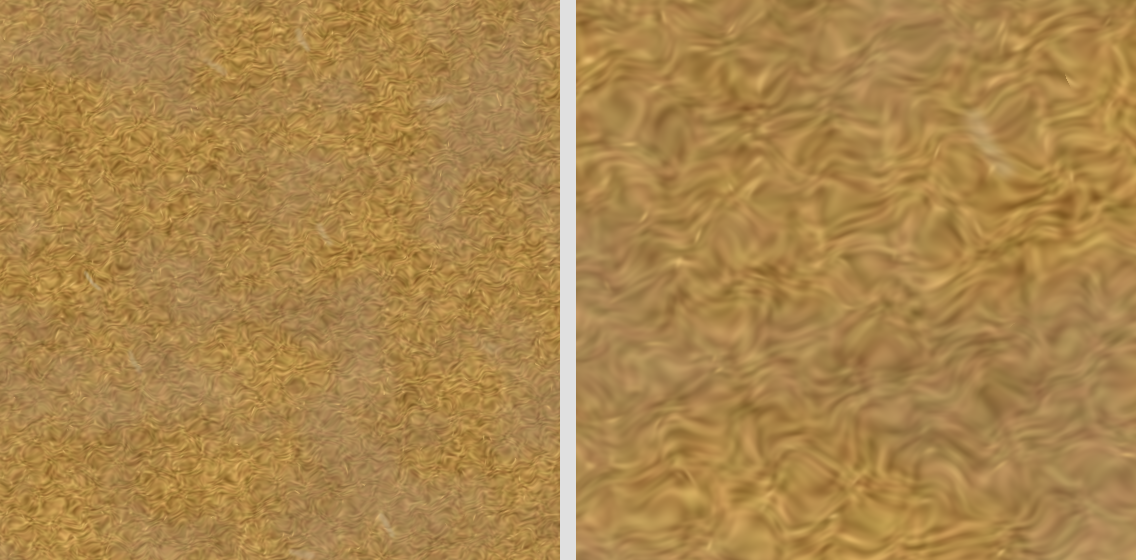
Left: the whole. Right: its middle third, enlarged.
A Shadertoy shader for this texture:

```glsl
const vec3 GOLD = vec3(0.685, 0.522, 0.255);
const vec3 TAUPE = vec3(0.655, 0.517, 0.325);
const vec3 GLINT = vec3(0.95, 0.79, 0.49);
const vec3 SCUFF = vec3(0.77, 0.69, 0.53);

vec2 hash22(vec2 p) {
    vec3 q = fract(p.xyx * vec3(0.1031, 0.1030, 0.0973));
    q += dot(q, q.yzx + 33.33);
    return fract((q.xx + q.yz) * q.zy);
}

vec2 rotate(vec2 p, float angle) {
    float c = cos(angle), s = sin(angle);
    return vec2(c * p.x + s * p.y, c * p.y - s * p.x);
}

float cornerSlope(vec2 cell, vec2 offset) {
    float angle = 6.2832 * hash22(cell).x;
    return dot(vec2(cos(angle), sin(angle)), offset);
}

float gradientNoise(vec2 p) {
    vec2 i = floor(p), f = fract(p);
    vec2 u = f * f * f * (f * (f * 6.0 - 15.0) + 10.0);
    vec2 e = vec2(1.0, 0.0);
    float low = mix(cornerSlope(i, f), cornerSlope(i + e, f - e), u.x);
    float high = mix(cornerSlope(i + e.yx, f - e.yx), cornerSlope(i + 1.0, f - 1.0), u.x);
    return mix(low, high, u.y);
}

float fbm(vec2 p) {
    float sum = 0.0, amplitude = 1.0;
    for (int i = 0; i < 4; i++) {
        sum += amplitude * gradientNoise(p);
        p = rotate(p, 0.6) * 2.03 + 17.3;
        amplitude *= 0.55;
    }
    return sum;
}

// Short crinkled strands lying along the given angle
float strands(vec2 p, float angle, vec2 frequency) {
    return gradientNoise(rotate(p, angle) * frequency + 40.0 * angle);
}

// Small bright flakes, one candidate per grid cell
float glints(vec2 p, float cells, float density) {
    vec2 home = floor(p * cells);
    float light = 0.0;
    for (int y = -1; y <= 1; y++)
    for (int x = -1; x <= 1; x++) {
        vec2 cell = home + vec2(x, y);
        vec2 place = hash22(cell + 31.0), kind = hash22(cell + 87.0);
        vec2 d = rotate(p * cells - cell - place, kind.y * 2.4 - 0.7);
        float body = exp(-dot(d * d, vec2(12.0, 75.0)));
        float strength = step(kind.x, density) * mix(0.3, 1.0, kind.x / density);
        light = max(light, body * strength);
    }
    return light;
}

// A few soft pale scratches scattered over the sheet
float scuffs(vec2 p) {
    float cover = 0.0;
    for (int i = 0; i < 9; i++) {
        vec2 seed = vec2(float(i) * 7.0 + 3.0, 11.0);
        vec2 place = hash22(seed), kind = hash22(seed + 50.0);
        vec2 d = rotate(p - place, mix(-1.3, 0.2, kind.x));
        d.x -= clamp(d.x, -0.018, 0.018);
        float radius = mix(0.004, 0.011, kind.y);
        float body = 1.0 - smoothstep(0.1, 1.3, length(d) / radius);
        cover = max(cover, body * mix(0.8, 0.25, kind.y));
    }
    return cover;
}

void mainImage(out vec4 fragColor, in vec2 fragCoord) {
    vec2 uv = fragCoord / iResolution.y;

    // Broad patches: golden and crisp against taupe and dull
    float patches = fbm(uv * vec2(4.0, 5.0) + 5.0);
    float dullness = smoothstep(-0.45, 0.55, patches);
    float shade = fbm(uv * vec2(6.0, 8.0) + 61.0);

    // Bent surface coordinates
    vec2 bend = vec2(gradientNoise(uv * 32.0 + 9.0), gradientNoise(uv * 32.0 + 73.0));
    vec2 p = uv + 0.014 * bend;

    // Crinkles in two crossing directions
    float crossing = smoothstep(-0.1, 0.35, gradientNoise(uv * 17.0 + 29.0));
    float coarse = mix(strands(p, 0.2, vec2(62.0, 135.0)),
                       strands(p, 1.0, vec2(65.0, 120.0)), crossing);
    float fine = mix(strands(p, 0.35, vec2(105.0, 195.0)),
                     strands(p, -0.5, vec2(105.0, 180.0)), crossing);
    float clumps = strands(p, 0.15, vec2(24.0, 42.0));
    float relief = 0.16 * coarse + 0.13 * fine + 0.075 * clumps;
    float tone = relief * mix(1.2, 0.7, dullness) + 0.045 * shade;

    // Base colour with orange and olive drift
    vec3 color = mix(GOLD, TAUPE, dullness);
    color += tone * vec3(1.0, 0.95, 0.72);
    float drift = gradientNoise(p * vec2(60.0, 80.0) + 140.0);
    color += drift * vec3(0.035, -0.015, 0.015);

    // Highlights and wear
    float sparkle = glints(p, 65.0, mix(0.24, 0.08, dullness));
    color = mix(color, GLINT, 0.62 * sparkle);
    float wear = scuffs(uv + 0.006 * bend) * (0.85 + 0.6 * coarse);
    color = mix(color, SCUFF, clamp(wear, 0.0, 1.0));

    fragColor = vec4(clamp(color, 0.0, 1.0), 1.0);
}
```
